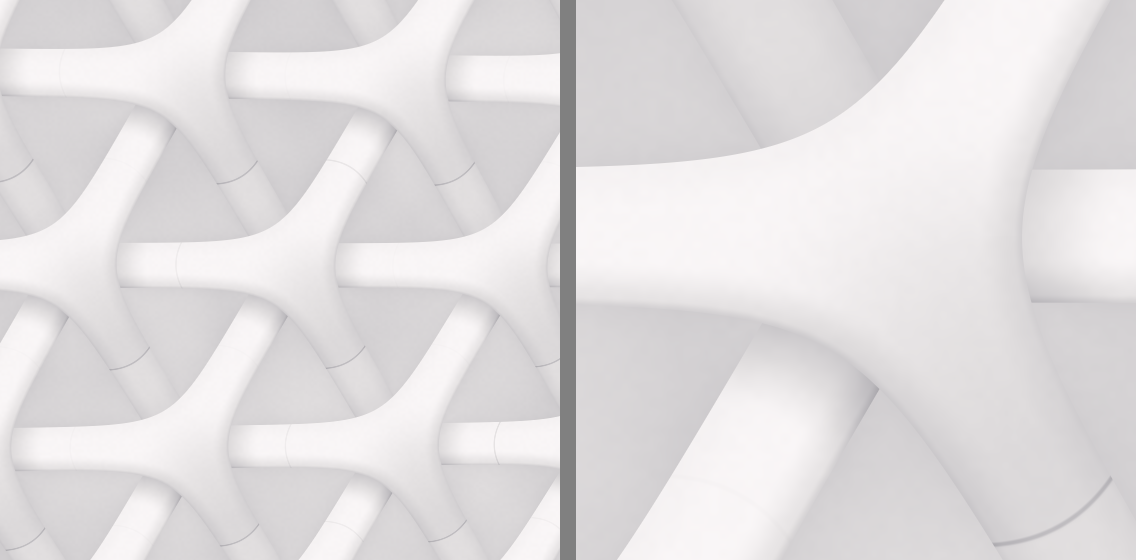
Left, the full canvas; right, a detail of the centre.
Reproduce this pattern procedurally as a WebGL 2 fragment shader.

```glsl
#version 300 es
precision highp float;
// Woven lattice of smooth white three-armed hubs over a soft grey backdrop.
// Hubs sit on a triangular grid; each arm slides under the next hub, so
// the hub nearest to a point lies on top there.
uniform vec2 u_resolution;
out vec4 fragColor;

float hash(vec2 p) {
  return fract(sin(dot(p, vec2(127.1, 311.7))) * 43758.5453);
}

float noise(vec2 p) {
  vec2 i = floor(p), f = fract(p);
  f = f * f * (3.0 - 2.0 * f);
  return mix(mix(hash(i), hash(i + vec2(1, 0)), f.x),
             mix(hash(i + vec2(0, 1)), hash(i + vec2(1, 1)), f.x), f.y);
}

// Signed distance to one hub; also gives its closest arm and outward normal
float tripod(vec2 q, out vec2 arm, out vec2 normal) {
  const vec2 upper = vec2(0.5, 0.866), lower = vec2(0.5, -0.866);
  arm = vec2(-1, 0);
  if (dot(q, upper) > dot(q, arm)) arm = upper;
  if (dot(q, lower) > dot(q, arm)) arm = lower;
  vec2 side = vec2(-arm.y, arm.x);
  if (dot(q, side) < 0.0) side = -side;
  float along = dot(q, arm);
  float flare = 0.0707 * exp(-8.17 * (along - 0.101));
  vec2 slope = vec2(8.17 * flare, 1.0);
  normal = (arm * slope.x + side) / length(slope);
  return max((dot(q, side) - 0.104 - flare) / length(slope), along - 1.0);
}

// Brightness of the hub surface at q
float surface(vec2 q, float d, vec2 arm, vec2 normal, vec2 id) {
  float along = dot(q, arm), across = dot(q, vec2(-arm.y, arm.x));
  bool isLeft = arm.x < 0.0, isLower = arm.y < -0.5;
  // Broad light, falling off down the lower arm
  float tone = 0.975 - 0.115 * smoothstep(-0.12, 0.45, dot(q, vec2(0.5, -0.866)));
  tone -= 0.025 * (1.0 - smoothstep(0.0, 0.3, length(q - vec2(0.06, -0.05))));
  // Rounded edges, darker where they face down and right
  float away = smoothstep(-0.6, 1.0, dot(normal, vec2(0.4, -0.917)));
  tone -= (0.015 + 0.065 * away) * smoothstep(-0.075, 0.0, d);
  tone -= 0.07 * away * smoothstep(-0.014, 0.002, d);
  // Shadow where the arm dives under the next hub
  vec2 coverArm, coverNormal;
  float gap = max(tripod(q - arm, coverArm, coverNormal), 0.0);
  float depth = isLeft ? 0.11 : (isLower ? 0.025 : 0.17);
  float shadow = 0.75 * (1.0 - smoothstep(0.0, 0.15, gap)) + 0.25 * exp(-gap * 35.0);
  tone -= depth * shadow * smoothstep(0.4, 0.65, along);
  // Curved joint, plain on lower arms and of varied strength elsewhere
  float bend = across / 0.104;
  float offset = along - 0.53 + 0.025 * bend * bend;
  float strength = isLower ? 0.11 : 0.07 * pow(hash(id + arm), 3.0) + 0.008;
  tone -= strength * (1.0 - smoothstep(0.001, 0.006, abs(offset)));
  if (isLower) tone += 0.022 * smoothstep(0.0, 0.01, offset);
  return tone;
}

void main() {
  vec2 uv = gl_FragCoord.xy / u_resolution;
  float pixel = 1.0 / (0.387 * u_resolution.x);

  // Slight perspective, then grid units of one hub spacing
  vec2 p = uv - vec2(0.521, 0.526);
  vec2 q = p / (1.0 - dot(p, vec2(0.04, -0.07))) / vec2(0.387, 0.381);
  vec2 skewed = vec2(q.x - q.y * 0.57735, q.y * 1.1547);
  vec2 base = floor(skewed + 0.5);

  // Keep the two topmost surfaces: x is tone, y is coverage
  vec2 top = vec2(0), under = vec2(0);
  float topReach = 9.0, underReach = 9.0, nearest = 9.0;
  for (int j = -1; j <= 1; j++) {
    for (int i = -1; i <= 1; i++) {
      vec2 id = base + vec2(i, j);
      vec2 local = q - vec2(id.x + 0.5 * id.y, 0.866 * id.y);
      vec2 arm, normal;
      float d = tripod(local, arm, normal);
      nearest = min(nearest, d);
      float cover = clamp(0.5 - d / pixel, 0.0, 1.0);
      if (cover <= 0.0) continue;
      float reach = length(local);
      vec2 layer = vec2(surface(local, d, arm, normal, id), cover);
      if (reach < topReach) {
        under = top;
        underReach = topReach;
        top = layer;
        topReach = reach;
      } else if (reach < underReach) {
        under = layer;
        underReach = reach;
      }
    }
  }

  // Cloudy backdrop, a little darker close to the arms
  float tone = 0.815 + 0.035 * noise(uv * 7.0) + 0.02 * noise(uv * 15.0 + 4.0);
  tone += 0.012 * (1.0 - uv.y) - 0.025 * exp(-max(nearest, 0.0) * 25.0);
  tone = mix(tone, under.x, under.y);
  tone = mix(tone, top.x, top.y);

  // Fine grain, and cooler shadows
  tone += 0.008 * (noise(uv * 190.0) - 0.5);
  vec3 tint = vec3(1.0, 0.987, 0.99 + 0.12 * max(0.88 - tone, 0.0));
  fragColor = vec4(tone * tint, 1.0);
}
```
